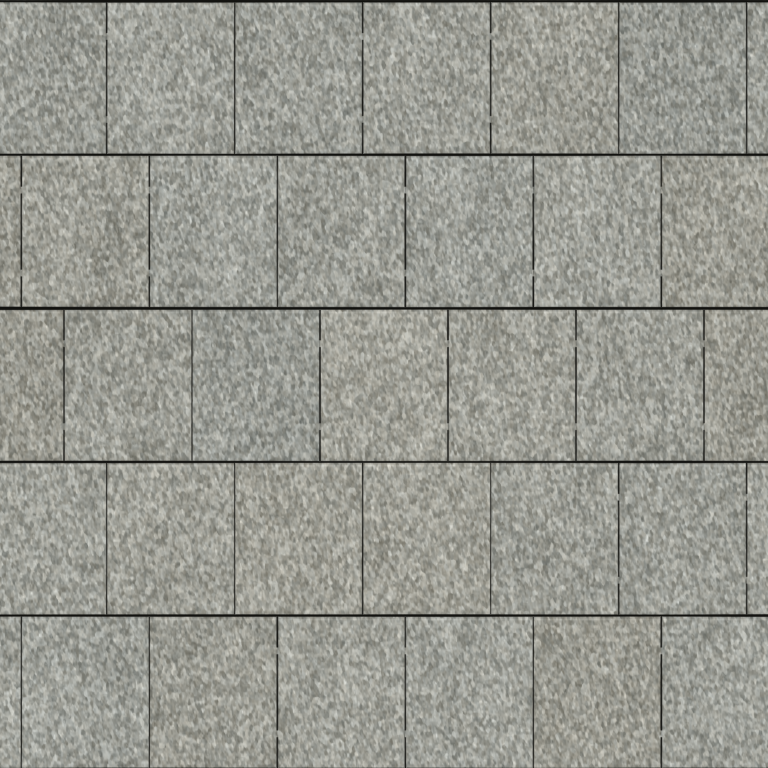
Write a Shadertoy shader that draws this texture.

```glsl
const vec2 TILES = vec2(6.0, 5.0);            // slabs across and down
const float ROW_SHIFT = 0.0015;               // drop of the bed joints
const vec2 GRAINS = vec2(50.0, 36.0);         // crystals per slab
const float GRAIN_SLANT = 0.2;
const float GRAIN_CONTRAST = 0.27;
const float FINE_CONTRAST = 0.10;
const float SPECK_CONTRAST = 0.35;
const float SLAB_CONTRAST = 0.03;
const float MOTTLE_CONTRAST = 0.065;
const vec2 BED_HALF_WIDTH = vec2(0.0011, 0.0023);   // thinnest, thickest
const vec2 SIDE_HALF_WIDTH = vec2(0.0005, 0.0011);
const float LINE_SOFTNESS = 0.0005;
const float SPACER_OFFSET = 0.27;             // from slab centre, in slab heights
const float SPACER_HALF_HEIGHT = 0.022;
const float SPACER_RARITY = 0.35;
const vec3 STONE = vec3(0.605, 0.609, 0.579);
const vec3 WARM_TINT = vec3(0.014, 0.001, -0.013);
const vec3 JOINT = vec3(0.07, 0.07, 0.06);

float hash(vec2 p) {
    vec3 q = fract(p.xyx * 0.1031);
    q += dot(q, q.yzx + 33.33);
    return fract((q.x + q.y) * q.z);
}

float noise(vec2 p) {
    vec2 cell = floor(p), f = fract(p);
    f = f * f * (3.0 - 2.0 * f);
    return mix(mix(hash(cell), hash(cell + vec2(1, 0)), f.x),
               mix(hash(cell + vec2(0, 1)), hash(cell + vec2(1, 1)), f.x), f.y);
}

// Softly blended crystals: x is brightness, y is warmth
vec2 crystals(vec2 p) {
    vec2 cell = floor(p), sum = vec2(0.0);
    float total = 0.0;
    for (int j = -1; j <= 1; j++)
    for (int i = -1; i <= 1; i++) {
        vec2 id = cell + vec2(i, j);
        vec2 center = id + vec2(hash(id + 17.3), hash(id + 71.9));
        vec2 offset = p - center;
        float weight = exp(-4.0 * dot(offset, offset));
        sum += weight * vec2(hash(id), hash(id + 43.1));
        total += weight;
    }
    return sum / total;
}

// Antialiased coverage of a line with slightly blurred sides
float lineMask(float dist, float halfWidth, float pixel) {
    float blur = 0.5 * pixel + LINE_SOFTNESS;
    return 1.0 - smoothstep(halfWidth - blur, halfWidth + blur, dist);
}

void mainImage(out vec4 fragColor, in vec2 fragCoord) {
    vec2 uv = fragCoord / iResolution.xy;
    vec2 pixel = 1.0 / iResolution.xy;

    // Each course is shifted by a third of a slab
    vec2 grid = vec2(uv.x, uv.y + ROW_SHIFT) * TILES;
    float row = mod(floor(grid.y), TILES.y);
    grid.x -= fract(1.0 / 6.0 - row / 3.0);
    vec2 local = fract(grid);
    vec2 slab = vec2(mod(floor(grid.x), TILES.x), row);
    vec2 edge = min(local, 1.0 - local) / TILES;

    // Speckled granite, with its own grain on every slab
    vec2 seed = slab * vec2(61.0, 47.0) + 11.0;
    vec2 grainPos = local * GRAINS + seed;
    grainPos.x += GRAIN_SLANT * local.y * GRAINS.y;
    vec2 grain = crystals(grainPos) - 0.5;
    float fine = noise(grainPos * 1.6 + 7.0) - 0.5;
    float speck = max(noise(grainPos * 0.9 + 301.0) - 0.75, 0.0);
    float mottle = 0.6 * noise(local * vec2(3.0, 2.5) + seed)
                 + 0.4 * noise(local * vec2(9.0, 6.0) + seed + 29.0) - 0.5;
    float slabTone = hash(slab + 5.7) - 0.5;
    float warmth = 0.8 * (hash(slab + 23.4) - 0.5) + 1.2 * grain.y + 0.1;

    float tone = GRAIN_CONTRAST * grain.x + FINE_CONTRAST * fine + SPECK_CONTRAST * speck
               + SLAB_CONTRAST * slabTone + MOTTLE_CONTRAST * mottle;
    vec3 color = STONE + tone + WARM_TINT * warmth;

    // Worn pale rim at the top, grime beside the joints
    float topDepth = (1.0 - local.y) / TILES.y;
    color += 0.05 * exp(-pow((topDepth - 0.005) / 0.0015, 2.0));
    color *= 1.0 - 0.25 * exp(-edge.y / 0.002) - 0.08 * exp(-edge.x / 0.0015);

    // Bed joints vary in thickness along their length
    float bed = mod(floor(grid.y + 0.5), TILES.y);
    float bedWear = 0.5 * hash(vec2(bed, 83.0)) + 0.5 * noise(vec2(uv.x * 7.0, bed * 13.0));
    float bedMask = lineMask(edge.y, mix(BED_HALF_WIDTH.x, BED_HALF_WIDTH.y, bedWear), pixel.y);

    // Side joints: the wider ones are interrupted by a pair of spacers
    vec2 side = vec2(mod(floor(grid.x + 0.5), TILES.x), row);
    float opening = hash(side + 37.0);
    float sideWidth = mix(SIDE_HALF_WIDTH.x, SIDE_HALF_WIDTH.y, sqrt(opening));
    float sideMask = lineMask(edge.x, sideWidth, pixel.x);
    float spacerDist = abs(abs(local.y - 0.5) - SPACER_OFFSET) / TILES.y;
    float spacer = lineMask(spacerDist, SPACER_HALF_HEIGHT / TILES.y, pixel.y);
    sideMask *= 1.0 - 0.9 * spacer * step(SPACER_RARITY, opening);
    sideMask *= 0.8 + 0.2 * noise(vec2(side.x * 7.0, grid.y * 6.0));

    color = mix(color, JOINT, max(bedMask, sideMask));
    fragColor = vec4(clamp(color, 0.0, 1.0), 1.0);
}
```
